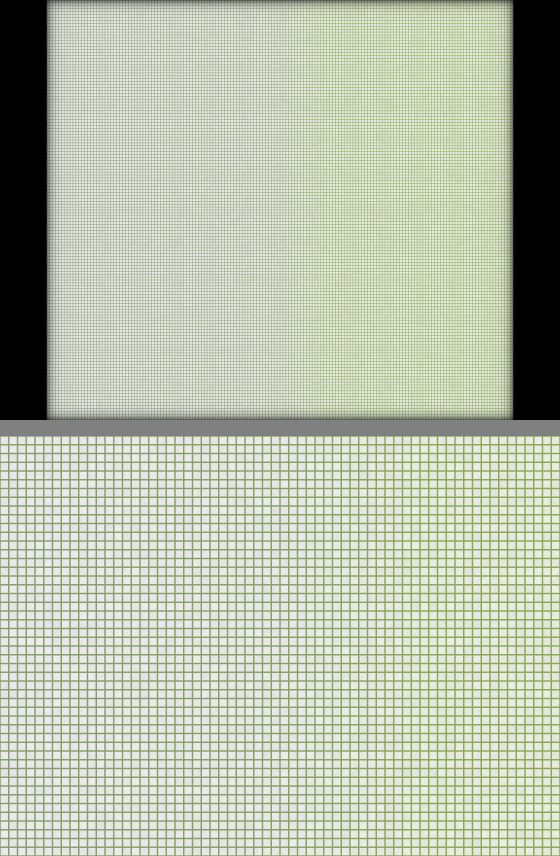
Top: the whole. Bottom: its middle third, enlarged.
This pattern is drawn by a WebGL 2 fragment shader. Its source:

```glsl
#version 300 es
precision highp float;
// A pale dot-matrix panel, 160 by 144 cells, on a black surround.
// Thin olive grid lines are box-filtered analytically over each pixel;
// hashed grain, a sideways tint and an inner shadow add the wear.

uniform vec2 u_resolution;
out vec4 fragColor;

const vec2 CELLS = vec2(160.0, 144.0);
const float LINE_WIDTH = 0.165;    // share of one cell
const float SHADOW_DEPTH = 0.010;  // share of canvas height
const float SHADOW_STRENGTH = 0.6;
const float GRAIN = 0.045;

const vec3 PAPER_COOL = vec3(0.905, 0.908, 0.910);
const vec3 PAPER_WARM = vec3(0.900, 0.915, 0.870);
const vec3 LINE_COOL = vec3(0.53, 0.61, 0.43);
const vec3 LINE_WARM = vec3(0.55, 0.66, 0.33);

float hash(vec2 p) {
    vec3 q = fract(p.xyx * vec3(0.1031, 0.1030, 0.0973));
    q += dot(q, q.yzx + 33.33);
    return fract((q.x + q.y) * q.z);
}

// Running integral of a unit pulse train with the given width
vec2 pulseIntegral(vec2 x, float width) {
    return floor(x) * width + min(fract(x), width);
}

// Share of each pixel axis covered by lines centred on cell borders
vec2 lineCoverage(vec2 cell, float width, float footprint) {
    vec2 x = cell + 0.5 * width;
    vec2 a = pulseIntegral(x - 0.5 * footprint, width);
    vec2 b = pulseIntegral(x + 0.5 * footprint, width);
    return clamp((b - a) / footprint, 0.0, 1.0);
}

// Darkening that falls off inward from the panel border
float innerShadow(vec2 inset, float depth, float strength) {
    vec2 s = 1.0 - strength * exp(-max(inset, 0.0) / depth);
    return s.x * s.y;
}

void main() {
    // Panel in units of canvas height, centred
    vec2 p = (gl_FragCoord.xy - 0.5 * u_resolution) / u_resolution.y;
    float pixel = 1.0 / u_resolution.y;
    vec2 halfSize = 0.5 * CELLS / CELLS.y;
    vec2 inset = halfSize - abs(p);
    vec2 cell = (p + halfSize) * CELLS.y;

    // Cool left side turning to a greener right side
    float across = p.x / (2.0 * halfSize.x) + 0.5;
    float tint = 0.5 * smoothstep(0.1, 0.9, across)
               + 0.5 * smoothstep(0.48, 0.62, across);
    vec3 paper = mix(PAPER_COOL, PAPER_WARM, tint);
    vec3 ink = mix(LINE_COOL, LINE_WARM, tint);

    // Brightness differences between cells, and finer grain inside them
    float grain = 0.6 * hash(floor(cell)) + 0.4 * hash(floor(cell * 2.0) + 401.0);
    paper += GRAIN * (grain - 0.5);

    // Union of horizontal and vertical lines
    vec2 lines = lineCoverage(cell, LINE_WIDTH, CELLS.y * pixel);
    float grid = 1.0 - (1.0 - lines.x) * (1.0 - lines.y);
    vec3 color = mix(paper, ink, grid);

    // Shadowed rim and black surround
    color *= innerShadow(inset, SHADOW_DEPTH, SHADOW_STRENGTH);
    color *= clamp(min(inset.x, inset.y) / pixel + 0.5, 0.0, 1.0);
    fragColor = vec4(color, 1.0);
}
```
